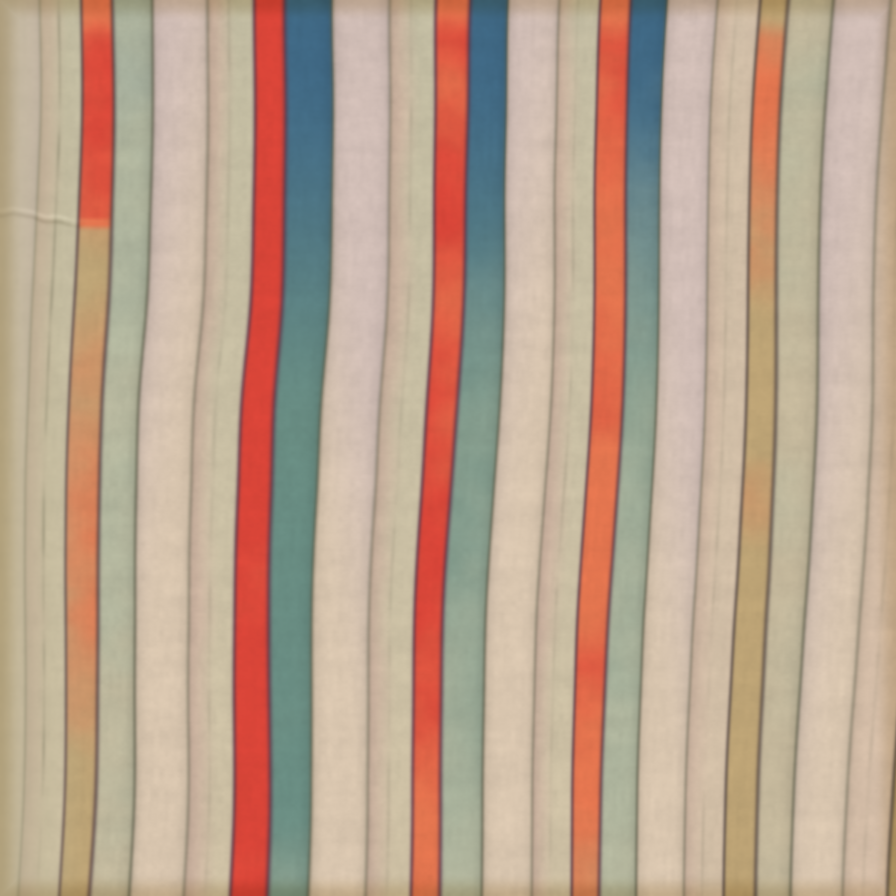
This pattern is drawn by a WebGL 1 fragment shader. Its source:

```glsl
precision highp float;
// Draws wavy vertical watercolour stripes: warm, cool and cream bands repeating across aged cloth.
uniform vec2 u_resolution;

#define PERIOD 0.1875
#define FIRST_WARM 0.088
#define STRIP_START -0.26
#define WARM_WIDTH 0.185
#define COOL_END 0.425
#define LINE_WIDTH 0.0026
#define SLANT 0.024
#define GRAIN 0.035
#define CREAM vec3(0.85, 0.775, 0.685)
#define BLUSH vec3(0.82, 0.745, 0.715)
#define SAGE vec3(0.70, 0.715, 0.62)
#define INK vec3(0.34, 0.30, 0.27)

float hash(vec2 p) {
  return fract(sin(dot(p, vec2(127.1, 311.7))) * 43758.5453);
}

float noise(vec2 p) {
  vec2 i = floor(p), f = fract(p);
  f = f * f * (3.0 - 2.0 * f);
  return mix(mix(hash(i), hash(i + vec2(1.0, 0.0)), f.x),
             mix(hash(i + vec2(0.0, 1.0)), hash(i + vec2(1.0, 1.0)), f.x), f.y);
}

float fbm(vec2 p) {
  float sum = 0.0, weight = 0.5;
  for (int k = 0; k < 4; k++) {
    sum += weight * noise(p);
    p = p * 2.03 + 17.3;
    weight *= 0.5;
  }
  return sum;
}

// Sideways drift of the stripes: slant, slow waves and uneven spacing
float drift(vec2 p) {
  float slant = SLANT * (1.0 + p.x) * (p.y - 0.5);
  float wave = 0.004 * sin(9.0 * p.y + 4.0 * p.x);
  float spacing = 0.011 * sin(8.38 * (p.x - 0.33));
  return slant + wave + spacing + 0.003 * (noise(p * vec2(5.0, 9.0)) - 0.5);
}

// Dye ramp from faded tan through orange to red
vec3 warmDye(float heat) {
  vec3 c = mix(vec3(0.74, 0.64, 0.46), vec3(0.89, 0.46, 0.31), smoothstep(0.1, 0.6, heat));
  return mix(c, vec3(0.85, 0.27, 0.22), smoothstep(0.7, 1.1, heat));
}

// Dye ramp from sand through sage to teal, bluer towards the top
vec3 coolDye(float depth, float height) {
  vec3 deep = mix(vec3(0.41, 0.55, 0.51), vec3(0.25, 0.41, 0.52), smoothstep(0.5, 0.95, height));
  vec3 c = mix(vec3(0.77, 0.72, 0.61), SAGE, smoothstep(0.0, 0.25, depth));
  return mix(c, deep, smoothstep(0.2, 0.72, depth));
}

float lineAt(float offset, float width) {
  float d = offset * PERIOD / width;
  return exp(-d * d);
}

void main() {
  vec2 p = gl_FragCoord.xy / u_resolution;
  float v = p.y;

  // Each cell begins in the middle of a cream band
  float u = (p.x - FIRST_WARM - drift(p)) / PERIOD;
  float cell = floor(u + 0.42);
  float f = u - cell;
  float soft = (0.001 + 0.7 / u_resolution.x) / PERIOD;
  float warmEnd = WARM_WIDTH + 0.02 * sin(cell * 2.0 + v * 3.0);

  // Dye strength fades towards the outer repeats
  float fade = 1.0 - smoothstep(0.6, 2.6, abs(cell - 1.8));
  float first = 1.0 - step(0.5, abs(cell));
  float strongest = exp(-4.0 * (cell - 1.0) * (cell - 1.0));
  float blot = fbm(vec2(cell * 7.3 + p.x * 8.0, v * 9.0)) - 0.47;

  float heat = fade + 0.5 * blot + 0.2 * strongest;
  heat += first * (0.65 * smoothstep(0.74, 0.76, v) - 0.28 * smoothstep(0.12, 0.0, abs(v - 0.69)));
  heat += 0.35 * smoothstep(0.6, 0.9, v) * (1.0 - fade) * (1.0 - first);
  heat -= (1.0 - strongest) * (0.35 * smoothstep(0.95, 1.0, v) + 0.45 * smoothstep(0.25, 0.0, v));
  float depth = fade * (0.22 + 0.65 * v) + 0.35 * strongest + 0.25 * blot;

  // Bands: cream, pale two-tone strip, warm, cool, cream
  float pink = smoothstep(0.25, 0.9, v + 0.35 * sin(p.x * 17.0) + 0.3 * p.x - 0.15);
  vec3 cream = mix(CREAM, BLUSH, pink);
  vec3 strip = mix(vec3(0.81, 0.71, 0.635), mix(vec3(0.81, 0.755, 0.645), SAGE, 0.45 * v),
                   smoothstep(STRIP_START, -0.09, f + 0.08 * blot));
  strip = mix(strip, vec3(0.83, 0.74, 0.655), smoothstep(0.6, 0.95, p.x));
  vec3 col = mix(cream, strip, smoothstep(-soft, soft, f - STRIP_START));
  col = mix(col, warmDye(heat), smoothstep(-soft, soft, f));
  col = mix(col, coolDye(depth, v), smoothstep(-soft, soft, f - warmEnd));
  col = mix(col, cream, smoothstep(-soft, soft, f - COOL_END));

  // Outlines: plum beside the warm band, olive elsewhere
  float plum = max(lineAt(f, LINE_WIDTH), lineAt(f - warmEnd, LINE_WIDTH * 1.2));
  float olive = max(lineAt(f - COOL_END, LINE_WIDTH), 0.65 * lineAt(f - STRIP_START, LINE_WIDTH));
  float seam = lineAt(f + 0.14, LINE_WIDTH) * (0.12 + 0.25 * first) * noise(vec2(cell, v * 30.0));
  col = mix(col, mix(INK, vec3(0.38, 0.22, 0.29), fade), 0.62 * plum);
  col = mix(col, INK + vec3(0.05, 0.09, 0.04), 0.5 * olive + seam);
  col *= 1.0 - 0.07 * lineAt(f - COOL_END, 0.009) - 0.06 * lineAt(f - STRIP_START, 0.009);

  // Cloth wear: sideways wrinkles, stitched streaks and fine grain
  float wrinkle = fbm(p * vec2(16.0, 62.0)) - 0.47;
  float streak = noise(vec2(u * 36.0, v * 45.0)) - 0.5;
  float grain = fbm(p * 150.0) - 0.47;
  col *= 1.0 + GRAIN * (1.6 * wrinkle + 0.7 * streak + 1.2 * grain);

  // Crease and yellowed margins
  float crease = v - 0.765 + 0.15 * p.x - 0.006 * noise(vec2(p.x * 60.0, 3.0));
  float creaseFade = 1.0 - smoothstep(0.06, 0.1, p.x);
  col += creaseFade * (0.07 * lineAt(crease / PERIOD, 0.003) - 0.1 * lineAt((crease + 0.006) / PERIOD, 0.003));
  col = mix(col, vec3(0.73, 0.70, 0.57), 0.65 * smoothstep(0.11, 0.0, p.x));
  float margin = min(min(p.x, 1.0 - p.x), min(v, 1.0 - v));
  col *= mix(vec3(0.90, 0.87, 0.80), vec3(1.0), smoothstep(0.0, 0.025, margin));
  gl_FragColor = vec4(clamp(col, 0.0, 1.0), 1.0);
}
```
